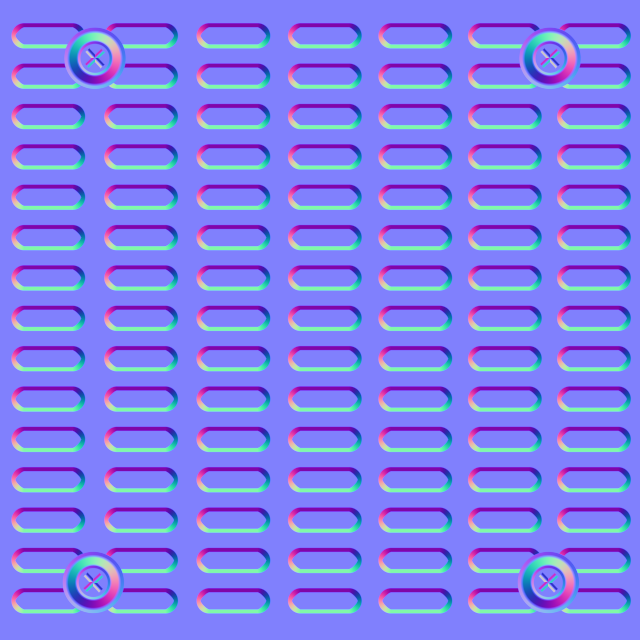
This texture map is drawn by a WebGL 2 fragment shader. Its source:

```glsl
#version 300 es
precision highp float;
// Tangent-space normal map of a vent panel: rows of recessed slots, held by four cross-head screws.

#define GRID vec2(7.0, 15.0)            // slots across and down
#define FIRST_SLOT vec2(0.0755, 0.0612) // centre of the lower left slot
#define SLOT_PITCH vec2(0.1421, 0.06306)
#define COLUMN_BOW 0.0058               // rightward drift of the middle columns
#define SLOT_HALF vec2(0.0576, 0.0197)
#define BEVEL_WIDTH 0.0063
#define CHAMFER 0.0022                  // extra bevel on the diagonals
#define BEVEL_TILT 0.95
#define SCREW_LOW vec2(0.1458, 0.0898)
#define SCREW_HIGH vec2(0.8568, 0.9089)
#define SCREW_SKEW 0.0026               // sideways offset of the upper pair
#define SCREW_RADIUS 0.0482

uniform vec2 u_resolution;
out vec4 fragColor;

const float PI = 3.14159;

// 1 inside [lo, hi], with edges softened over the width s
float band(float x, float lo, float hi, float s) {
    return smoothstep(lo - s, lo + s, x) * (1.0 - smoothstep(hi - s, hi + s, x));
}

vec2 safeNormalize(vec2 v) {
    return v / max(length(v), 1e-5);
}

// Surface tilt of the recessed slot nearest to uv
vec2 slotTilt(vec2 uv, float soft) {
    vec2 cell = clamp(round((uv - FIRST_SLOT) / SLOT_PITCH), vec2(0.0), GRID - 1.0);
    vec2 centre = FIRST_SLOT + cell * SLOT_PITCH;
    centre.x += COLUMN_BOW * sin(PI * cell.x / (GRID.x - 1.0));

    // Capsule distance and its outward direction
    vec2 p = uv - centre;
    float spine = SLOT_HALF.x - SLOT_HALF.y;
    p.x -= clamp(p.x, -spine, spine);
    vec2 outward = safeNormalize(p);
    float dist = length(p) - SLOT_HALF.y;

    float width = BEVEL_WIDTH + CHAMFER * abs(2.0 * outward.x * outward.y);
    return -outward * BEVEL_TILT * band(dist, -width, 0.0, soft);
}

// Tilt of the cross-shaped recess, in units of the screw radius
vec2 crossTilt(vec2 p, float soft) {
    const float armLength = 0.36;
    const float armWidth = 0.085;
    const float angle = 0.75;
    mat2 turn = mat2(cos(angle), -sin(angle), sin(angle), cos(angle));
    vec2 q = turn * p;
    vec2 a = abs(q);
    float dist = max(max(a.x, a.y) - armLength, min(a.x, a.y) - armWidth);
    vec2 side = clamp(q / (0.4 * armWidth), -1.0, 1.0);
    vec2 wall = a.x > a.y ? vec2(0.0, side.y) : vec2(side.x, 0.0);
    return -(wall * turn) * 0.85 * (1.0 - smoothstep(-soft, soft, dist));
}

// Tilt of a screw head: sunken rim, raised ring, dished centre and cross
vec2 screwTilt(vec2 p, float soft) {
    float r = length(p);
    float slope = -0.45 * band(r, 0.89, 1.0, soft);
    slope += 0.90 * band(r, 0.57, 0.84, soft + 0.02);
    slope -= 0.60 * band(r, 0.47, 0.55, soft);
    return safeNormalize(p) * slope + crossTilt(p, soft);
}

void main() {
    vec2 uv = gl_FragCoord.xy / u_resolution;
    float soft = 0.75 / min(u_resolution.x, u_resolution.y);

    // Screw in the nearest corner, covering the slots below it
    vec2 corner = step(0.5, uv);
    vec2 screwCentre = mix(SCREW_LOW, SCREW_HIGH, corner);
    screwCentre.x += SCREW_SKEW * corner.y;
    vec2 p = (uv - screwCentre) / SCREW_RADIUS;
    float screwSoft = soft / SCREW_RADIUS;
    float cover = 1.0 - smoothstep(1.0 - screwSoft, 1.0 + screwSoft, length(p));

    vec2 tilt = mix(slotTilt(uv, soft), screwTilt(p, screwSoft), cover);

    // Pack the unit normal into colour
    float up = sqrt(max(1.0 - dot(tilt, tilt), 0.02));
    vec3 normal = vec3(tilt, min(up, 0.985));
    fragColor = vec4(0.5 + 0.5 * normal, 1.0);
}
```
